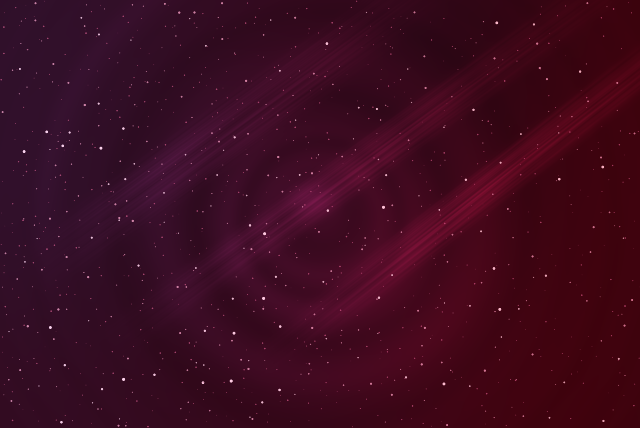
A WebGL 1 fragment shader for this background:

```glsl
precision highp float;
// Crimson and violet night sky with faint rings, three slanted light beams and scattered stars.

uniform vec2 u_resolution;

vec2 hash2(vec2 p) {
  vec3 q = fract(vec3(p.xyx) * vec3(0.1031, 0.1030, 0.0973));
  q += dot(q, q.yzx + 33.33);
  return fract((q.xx + q.yz) * q.zy);
}

float cornerSlope(vec2 cell, vec2 offset) {
  return dot(hash2(cell + 50.0) * 2.0 - 1.0, offset);
}

// Gradient noise, roughly -0.7 to 0.7
float noise(vec2 p) {
  vec2 i = floor(p), f = fract(p);
  vec2 w = f * f * f * (f * (f * 6.0 - 15.0) + 10.0);
  vec2 e = vec2(1.0, 0.0);
  return mix(
    mix(cornerSlope(i, f), cornerSlope(i + e, f - e), w.x),
    mix(cornerSlope(i + e.yx, f - e.yx), cornerSlope(i + 1.0, f - 1.0), w.x), w.y);
}

float bump(float x, float center, float width) {
  float t = (x - center) / width;
  return exp(-t * t);
}

// Soft rings around one center; positive is light, negative is shade
float rings(vec2 p) {
  vec2 q = p - vec2(0.752, 0.488);
  float r = length(q) + 0.012 * noise(p * 5.0);
  float lowerLeft = 0.6 + 0.4 * dot(q, vec2(-0.6, -0.8)) / max(length(q), 0.001);
  float light = 0.6 * bump(r, 0.135, 0.025) + lowerLeft * bump(r, 0.225, 0.032)
              + 0.5 * lowerLeft * bump(r, 0.37, 0.045)
              + 0.6 * bump(r, 0.655, 0.04) * smoothstep(0.1, -0.5, q.x) * smoothstep(-0.25, 0.15, q.y);
  float shade = 0.5 * bump(r, 0.07, 0.03) + 0.25 * bump(r, 0.18, 0.02)
              + 0.6 * bump(r, 0.29, 0.03) + 0.4 * bump(r, 0.49, 0.06);
  return light - shade + 0.35 * noise(vec2(r * 28.0, 3.5));
}

// Flat-topped light beam of fine streaks; span holds start, peak and end along it
float beam(vec2 q, float center, float width, vec3 span) {
  float d = q.y - center;
  float t = d / width;
  float along = smoothstep(span.x, span.y, q.x) * (1.0 - smoothstep(span.y, span.z, q.x));
  float streaks = 0.55 + 0.25 * noise(vec2(d * 60.0, q.x * 1.2))
                + 0.5 * noise(vec2(d * 130.0 + 9.0, q.x * 2.0))
                + 0.45 * noise(vec2(d * 230.0 + 31.0, q.x * 2.5));
  return along * exp(-t * t * t * t) * max(streaks, 0.0);
}

// One jittered star per occupied grid cell, most of them small
float stars(vec2 p, float scale, float density, float radius, float seed) {
  vec2 cell = floor(p * scale);
  vec2 spot = 0.1 + 0.8 * hash2(cell + seed);
  vec2 kind = hash2(cell + seed + 71.0);
  float r = radius * mix(0.45, 1.1, kind.y * kind.y);
  float px = 1.0 / u_resolution.y;
  float d = length(fract(p * scale) - spot) / scale;
  return step(kind.x, density) * (1.0 - smoothstep(r - 0.5 * px, r + 0.5 * px, d))
       * mix(0.6, 1.0, kind.y);
}

void main() {
  vec2 p = gl_FragCoord.xy / u_resolution.y;
  float x = gl_FragCoord.x / u_resolution.x;

  // Violet to crimson ground
  vec3 color = mix(vec3(0.188, 0.062, 0.165), vec3(0.215, 0.035, 0.115), smoothstep(0.0, 0.6, x));
  color = mix(color, vec3(0.242, 0.010, 0.052), smoothstep(0.5, 1.0, x + 0.12 * (0.5 - p.y)));
  color += vec3(0.01, -0.018, -0.035) * (1.0 - smoothstep(0.0, 0.6, p.y)) * (1.0 - x);
  color *= 1.0 - 0.15 * bump(length(p - vec2(1.12, 0.95)), 0.0, 0.28);

  // Wide glows and rings
  vec3 tint = mix(vec3(0.11, 0.045, 0.12), vec3(0.15, 0.015, 0.055), smoothstep(0.1, 0.8, x));
  color += tint * 0.40 * bump(length(p - vec2(0.95, 0.30)), 0.0, 0.30);
  color += tint * 0.30 * rings(p);
  color += vec3(0.10, 0.025, 0.075) * bump(length((p - vec2(0.725, 0.535)) * vec2(1.0, 1.4)), 0.0, 0.06);

  // Slanted beams, measured along and across their direction
  vec2 q = vec2(dot(p, vec2(0.81, 0.585)), dot(p, vec2(-0.585, 0.81)));
  vec3 beamColor = mix(vec3(0.16, 0.055, 0.15), vec3(0.30, 0.035, 0.11), smoothstep(0.2, 0.85, x));
  float light = 0.70 * beam(q, 0.250, 0.058, vec3(0.22, 0.72, 1.55))
              + 0.75 * beam(q, 0.004, 0.045, vec3(0.25, 0.88, 1.95))
              + 0.85 * beam(q, -0.218 + 0.035 * (q.x - 1.1), 0.042, vec3(0.50, 1.18, 2.10));
  color += beamColor * light;

  // Stars, from few and bright to many and faint
  vec3 starColor = mix(vec3(1.0, 0.86, 0.97), vec3(1.0, 0.70, 0.76), x);
  float thinning = 1.0 - 0.45 * smoothstep(0.4, 1.0, x);
  for (int i = 0; i < 3; i++) {
    float k = float(i);
    float s = stars(p, 15.0 + 13.0 * k, 0.36 * thinning, 0.0033 - 0.0008 * k, 17.0 * k + 5.0);
    color = mix(color, mix(starColor, vec3(0.75, 0.12, 0.36), 0.33 * k), s * (1.0 - 0.15 * k));
  }

  gl_FragColor = vec4(color, 1.0);
}
```
